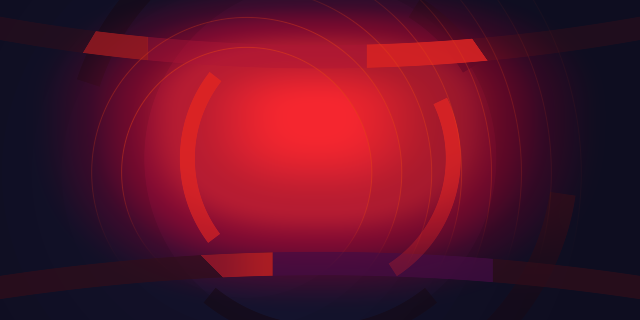
A Shadertoy shader for this background:

```glsl
// Crimson glow on navy, crossed by curved bands, broken rings and fine orbit lines.

const vec3 NAVY = vec3(0.065, 0.060, 0.145);
const vec3 PLUM = vec3(0.230, 0.035, 0.155);
const vec3 WINE = vec3(0.410, 0.035, 0.155);
const vec3 CRIMSON = vec3(0.590, 0.090, 0.165);
const vec3 RED = vec3(0.835, 0.130, 0.160);
const vec3 EMBER = vec3(0.860, 0.140, 0.140);
const vec3 RUST = vec3(0.190, 0.050, 0.100);
const vec3 SOOT = vec3(0.080, 0.040, 0.095);
const vec3 VIOLET = vec3(0.270, 0.045, 0.260);
const vec3 ORANGE = vec3(0.900, 0.250, 0.080);

const vec2 RING_CENTER = vec2(1.001, 0.505);
const vec2 ORBIT_CENTER = vec2(0.771, 0.461);
const vec2 GLOW_CENTER = vec2(0.990, 0.635);

// Coverage of a signed distance, smoothed over one pixel.
float fill(float dist, float px) {
    return smoothstep(0.5 * px, -0.5 * px, dist);
}

// Coverage of the interval from lo to hi.
float span(float x, float lo, float hi, float px) {
    return fill(max(lo - x, x - hi), px);
}

// Ring segment between two radii and two angles in degrees.
float arc(vec2 q, float inner, float outer, float from, float to, float px) {
    float r = length(q);
    float turn = atan(q.y, q.x) - radians(0.5 * (from + to));
    turn = abs(atan(sin(turn), cos(turn)));
    float cut = (turn - radians(0.5 * (to - from))) * r;
    return span(r, inner, outer, px) * fill(cut, px);
}

// Radial falloff, flatter above the center than below it.
float glowDistance(vec2 p) {
    vec2 d = abs(p - GLOW_CENTER) / vec2(0.885, p.y > GLOW_CENTER.y ? 0.43 : 0.60);
    return pow(pow(d.x, 2.5) + pow(d.y, 2.5), 0.4);
}

vec3 glowColor(float d) {
    vec3 c = mix(RED, CRIMSON, smoothstep(0.08, 0.54, d));
    c = mix(c, WINE, smoothstep(0.48, 0.67, d));
    c = mix(c, PLUM, smoothstep(0.62, 0.83, d));
    return mix(c, NAVY, smoothstep(0.74, 1.03, d));
}

// Band following a parabola; returns coverage.
float band(vec2 p, float top, float bend, float px) {
    float edge = top + bend * (p.x - 1.0) * (p.x - 1.0);
    return span(p.y, edge - 0.073, edge, px);
}

float hash(float n) {
    n = fract(n * 0.1031);
    n *= n + 33.33;
    return fract(n * (n + n));
}

void mainImage(out vec4 fragColor, in vec2 fragCoord) {
    float px = 1.0 / iResolution.y;
    vec2 p = (fragCoord - 0.5 * iResolution.xy) * px + vec2(1.0, 0.5);
    vec2 ringPos = p - RING_CENTER;
    vec2 orbitPos = p - ORBIT_CENTER;
    float d = glowDistance(p);
    float light = 1.0 - smoothstep(0.55, 1.0, d);
    vec3 col = glowColor(d);

    // Translucent discs leave faint steps in the glow.
    float orbitRadius = length(orbitPos);
    for (int i = 0; i < 8; i++) {
        float radius = 0.391 + 0.0935 * float(i);
        float disc = fill(orbitRadius - radius, px);
        col *= 1.0 + (disc - 0.5) * (0.02 + 0.03 * hash(float(i) + 1.0));
    }
    col *= 1.0 + 0.10 * fill(length(ringPos) - 0.55, px) * smoothstep(0.35, 0.7, d);

    // Dark outer ring segments.
    float dark = arc(ringPos, 0.725, 0.800, 135.0, 162.0, px);
    dark = max(dark, arc(ringPos, 0.520, 0.592, 31.0, 58.0, px));
    dark = max(dark, arc(ringPos, 0.520, 0.580, 231.0, 309.0, px));
    col = mix(col, mix(SOOT, WINE, light), 0.75 * dark);
    float lowRight = arc(ringPos, 0.725, 0.806, -46.0, -8.3, px);
    col = mix(col, mix(SOOT, RUST, smoothstep(0.0, 0.4, p.y)), 0.75 * lowRight);

    // Sagging upper band: rust ends, pink middle, two lit panels.
    float upper = band(p, 0.859, 0.089, px);
    float middle = span(p.x, 0.46, 1.146, px);
    vec3 tint = mix(RUST, vec3(0.50, 0.06, 0.13), light);
    tint = mix(tint, vec3(0.68, 0.08, 0.21), middle);
    col = mix(col, tint, upper * mix(0.5, 0.4, middle));
    float slant = 0.25 + 0.6 * (p.y - 0.82);
    float leftPanel = span(p.x, slant, 0.463, px);
    float rightPanel = span(p.x, 1.146, 1.51 - 0.7 * (p.y - 0.83), px);
    col = mix(col, vec3(0.60, 0.10, 0.13), 0.8 * upper * leftPanel);
    col = mix(col, EMBER, 0.85 * upper * rightPanel);

    // Arched lower band: rust ends, violet middle, one lit panel.
    float lower = band(p, 0.213, -0.075, px);
    float violet = span(p.x, 0.852, 1.54, px);
    col = mix(col, mix(RUST, VIOLET, violet), 0.7 * lower);
    float panel = span(p.x, 0.66 - (p.y - 0.17), 0.852, px);
    vec3 panelColor = mix(CRIMSON, vec3(0.74, 0.12, 0.14), smoothstep(0.66, 0.85, p.x));
    col = mix(col, panelColor, 0.85 * lower * panel);

    // Bright inner ring, dimming toward its lower right end.
    float leftArc = arc(ringPos, 0.392, 0.439, 142.0, 217.0, px);
    float rightArc = arc(ringPos, 0.392, 0.439, -57.0, 25.6, px);
    col = mix(col, EMBER, leftArc * mix(0.65, 0.95, smoothstep(0.2, 0.6, p.y)));
    col = mix(col, EMBER, rightArc * mix(0.25, 0.85, smoothstep(0.13, 0.6, p.y)));

    // Fine orbit lines, strongest at the upper right.
    for (int i = 0; i < 8; i++) {
        float index = float(i);
        float offset = abs(orbitRadius - 0.391 - 0.0935 * index);
        float line = fill(offset - 0.0013, 1.5 * px);
        float side = i < 2 ? 1.0 : smoothstep(-0.1, 0.3, orbitPos.x);
        float fade = smoothstep(0.12, 0.45, p.y) * (0.25 + 0.75 * light);
        col = mix(col, ORANGE, line * side * fade * mix(0.55, 0.2, index / 7.0));
    }
    fragColor = vec4(col, 1.0);
}
```
